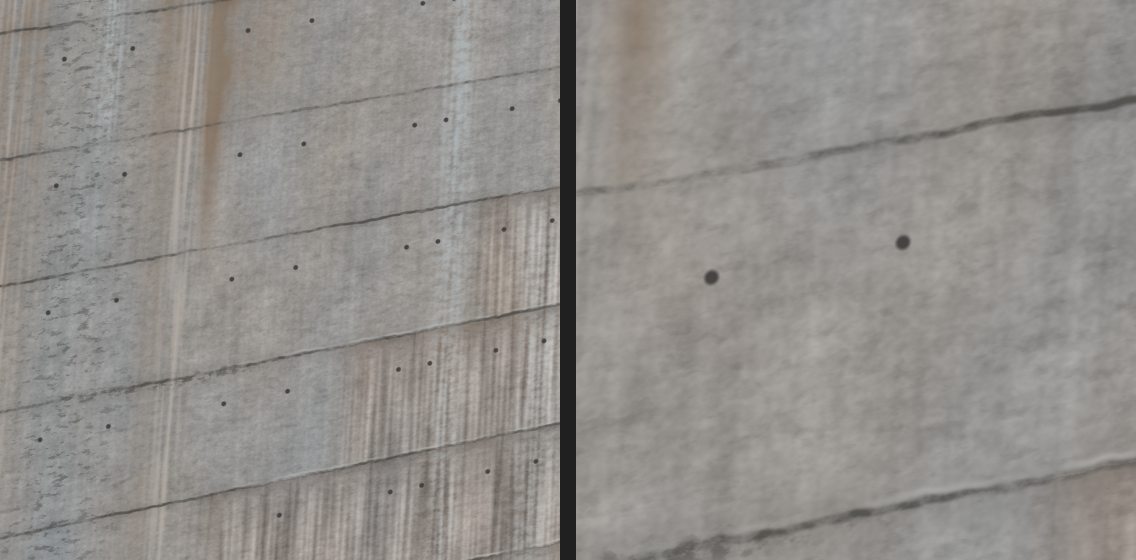
Left, the full canvas; right, a detail of the centre.
This texture is drawn by a three.js fragment shader. Its source:

```glsl
varying vec2 vUv;

vec2 gradient(vec2 cell) {
  float angle = 6.2832 * fract(sin(dot(cell, vec2(127.1, 311.7))) * 4375.85);
  return vec2(cos(angle), sin(angle));
}

float noise(vec2 p) {
  vec2 i = floor(p), f = fract(p);
  vec2 w = f * f * f * (f * (f * 6.0 - 15.0) + 10.0);
  float low = mix(dot(gradient(i), f), dot(gradient(i + vec2(1, 0)), f - vec2(1, 0)), w.x);
  float high = mix(dot(gradient(i + vec2(0, 1)), f - vec2(0, 1)), dot(gradient(i + 1.0), f - 1.0), w.x);
  return mix(low, high, w.y);
}

float fbm(vec2 p) {
  float sum = 0.0, gain = 1.0;
  for (int i = 0; i < 4; i++) {
    sum += gain * noise(p);
    p = p * 2.03 + 17.3;
    gain *= 0.6;
  }
  return sum;
}

float band(float x, float center, float width) {
  float t = (x - center) / width;
  return exp(-t * t);
}

// Paired tie holes in each pour, shifted along the lean of the wall
float tieHoles(vec2 p, float row, float along) {
  vec4 middle = vec4(0.176, 0.5, 0.783, 0.972);
  vec4 halfGap = vec4(0.061, 0.057, 0.028, 0.043);
  float dark = 0.0;
  for (int i = 0; i < 4; i++) {
    for (int side = 0; side < 2; side++) {
      float x = middle[i] + (float(side) * 2.0 - 1.0) * halfGap[i] - 0.0145 * row;
      float present = 1.0 - step(3.5, row) * step(x, 0.45);
      float r = length(vec2(p.x - x, (along - 0.28) * 0.218 + 0.17 * (x - p.x) * 0.3));
      dark = max(dark, present * (1.0 - smoothstep(0.0025, 0.0058, r)));
    }
  }
  return dark;
}

void main() {
  vec2 p = vec2(vUv.x, 1.0 - vUv.y);
  float lean = p.x + (0.085 - 0.045 * p.x) * p.y;

  // Sloping pours in slight perspective
  float pour = (p.y - 0.0605 + 0.152 * p.x) / (0.2253 - 0.0135 * p.x);
  float rough = pour + 0.016 * noise(p * vec2(16.0, 5.0)) + 0.009 * noise(p * 75.0);
  float row = floor(rough);
  float below = rough - row;

  // Mottled concrete
  float mottle = fbm(vec2(lean * 13.0, pour * 4.0));
  float grain = fbm(vec2(lean * 60.0, pour * 20.0));
  float fine = noise(vec2(lean * 190.0, pour * 48.0));
  float streak = noise(vec2(lean * 42.0, p.y * 1.6));
  float thin = noise(vec2(lean * 125.0, p.y * 4.0));
  vec3 color = vec3(0.592, 0.583, 0.572);
  color += 0.045 * mottle + 0.045 * grain + 0.03 * fine + 0.035 * streak + 0.03 * thin;
  color += vec3(-0.012, 0.0, 0.012) * (noise(lean * vec2(9.0, 0.0) + p.y * vec2(0.0, 3.0)) * 2.0);

  // Pitted cool patch on the left
  float pits = smoothstep(0.12, 0.55, fbm(vec2(lean * 38.0, pour * 17.0) + 9.0));
  color -= pits * (0.03 + 0.09 * band(lean, 0.17, 0.09));
  color += vec3(-0.02, -0.005, 0.005) * band(lean, 0.17, 0.09);

  // Rust, lime and pale mineral washes
  float rust = 0.75 * band(lean, 0.392, 0.02) * (1.0 - smoothstep(0.15, 0.55, p.y));
  rust += 0.4 * band(lean, 0.4, 0.12) * (1.0 - smoothstep(0.1, 0.3, p.y));
  rust += 0.5 * band(lean, 0.05, 0.05) * (1.0 - smoothstep(0.3, 0.8, p.y));
  rust += 0.25 * band(lean, 0.31, 0.03);
  color = mix(color, vec3(0.51, 0.44, 0.37), clamp(rust * (0.8 + 1.2 * streak + 0.6 * mottle), 0.0, 0.8));
  float lime = band(lean, 0.352, 0.022) + 0.8 * band(lean, 0.04, 0.035);
  color = mix(color, vec3(0.70, 0.67, 0.64), clamp(lime * (0.28 + 1.4 * thin + 0.5 * streak), 0.0, 0.8));
  float mineral = band(lean, 0.205, 0.022) * (1.0 - smoothstep(0.18, 0.3, p.y));
  mineral += 0.9 * band(lean, 0.83, 0.026);
  mineral += 0.8 * band(lean, 0.99, 0.04) * smoothstep(0.3, 0.45, p.y);
  color = mix(color, vec3(0.68, 0.71, 0.72), clamp(mineral * (0.42 + 0.7 * grain + 0.9 * thin), 0.0, 0.8));

  // Runoff below the seams, reaching further left in lower pours
  float runoff = smoothstep(0.0, 0.07, p.x - 0.83 + 0.25 * (row - 2.0)) * step(1.5, row);
  color += runoff * (vec3(0.012, -0.008, -0.02) + 0.09 * streak + 0.17 * thin);
  color -= runoff * exp(-below * 5.0) * max(0.0, 0.07 + 0.25 * thin + 0.12 * streak);

  // Seams with broken dark lines, a crust and pale lips
  float seam = floor(rough + 0.5);
  float offset = (rough - seam) * 0.218;
  float wear = clamp(0.5 + 0.8 * noise(vec2(lean * 8.0, seam * 7.3)) + 0.5 * grain, 0.12, 0.85);
  float line = 1.0 - smoothstep(0.0008, 0.0042, abs(offset));
  color = mix(color, vec3(0.34, 0.335, 0.32), line * wear);
  color -= 0.05 * band(offset, 0.0, 0.012) * wear;
  float crust = band(seam, 3.0, 0.3) * band(p.x, 0.3, 0.21) * band(offset, 0.003, 0.012);
  color = mix(color, vec3(0.33, 0.32, 0.30), crust * smoothstep(-0.2, 0.6, grain + 0.4 * mottle) * 0.85);
  float lip = step(2.5, seam) * band(offset, -0.0055, 0.0022) * smoothstep(0.25, 0.6, p.x);
  color = mix(color, vec3(0.73, 0.73, 0.72), lip * clamp(0.35 + noise(vec2(lean * 18.0, seam)), 0.0, 0.7));

  float plainRow = floor(pour);
  color = mix(color, vec3(0.23, 0.22, 0.22), 0.88 * tieHoles(p, plainRow, pour - plainRow));
  gl_FragColor = vec4(clamp(color, 0.0, 1.0), 1.0);
}
```
